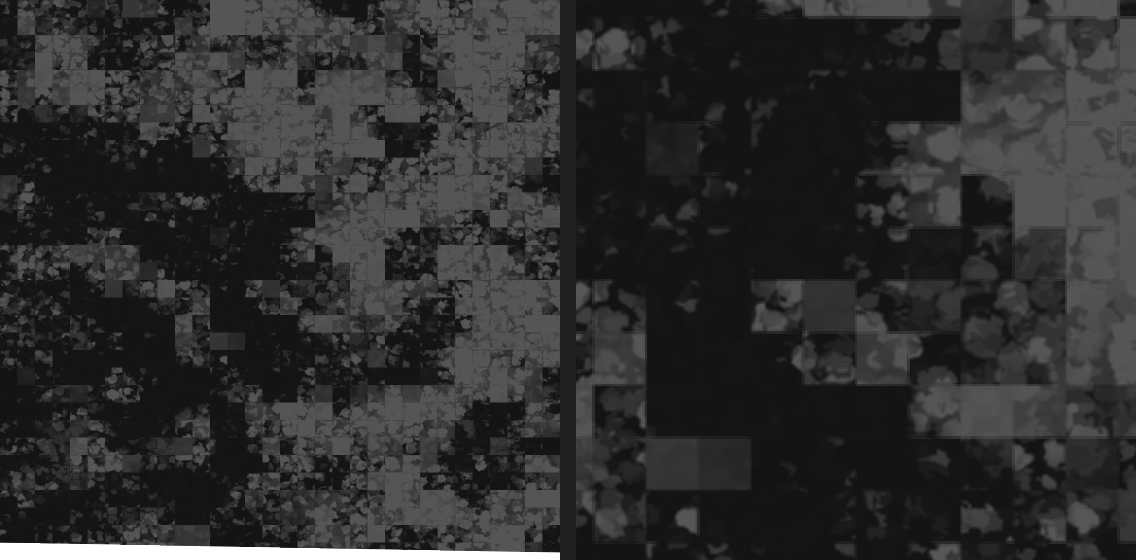
Left: the whole. Right: its middle third, enlarged.
A three.js fragment shader for this texture:

```glsl
varying vec2 vUv;

float hash(vec2 p) {
  vec3 q = fract(p.xyx * vec3(0.1031, 0.1030, 0.0973));
  q += dot(q, q.yzx + 33.33);
  return fract((q.x + q.y) * q.z);
}

// Cellular noise: x blends the tones of nearby cells, y rises to 0.5 at borders
vec2 cells(vec2 p, float sharpness) {
  vec2 base = floor(p);
  float toneSum = 0.0;
  float weightSum = 0.00001;
  float strongest = 0.0;
  for (int y = -1; y <= 1; y++) {
    for (int x = -1; x <= 1; x++) {
      vec2 id = base + vec2(float(x), float(y));
      vec2 seed = id + 0.1 + 0.8 * vec2(hash(id + 17.0), hash(id + 59.0));
      vec2 d = p - seed;
      float weight = exp(-sharpness * dot(d, d));
      toneSum += weight * hash(id + 101.0);
      weightSum += weight;
      strongest = max(strongest, weight);
    }
  }
  return vec2(toneSum, weightSum - strongest) / weightSum;
}

// Broad light and dark regions, broken up by patches of a few blocks
float regions(vec2 p) {
  vec2 toLight = p - vec2(0.72, 0.75);
  vec2 toDark = p - vec2(0.22, 0.5);
  float tone = 0.2 * (p.x - 0.5) + 0.1 * (p.y - 0.5);
  tone += 0.26 * exp(-18.0 * dot(toLight, toLight));
  tone -= 0.2 * exp(-14.0 * dot(toDark, toDark));
  tone += 0.42 * (cells(p * vec2(5.0, 7.0) + 3.0, 6.0).x - 0.5);
  tone += 0.9 * (cells(p * vec2(13.0, 18.0) + 41.0, 8.0).x - 0.5);
  return tone;
}

float mottledGray(vec2 uv) {
  // Square blocks, a few of them merged into double size
  float blockCount = hash(floor(uv * 16.0) + 7.0) < 0.12 ? 16.0 : 32.0;
  vec2 block = floor(uv * blockCount);
  vec2 centre = (block + 0.5) / blockCount;
  float roughness = smoothstep(-0.1, 0.6, hash(block + 71.0));
  if (blockCount < 20.0) roughness *= 0.6;

  // Rounded grains, shifted per block so they are cut at its sides
  vec2 shift = floor(40.0 * vec2(hash(block + 5.0), hash(block + 13.0)));
  vec2 fine = uv * 150.0 + shift;
  vec2 ragged = uv + 0.006 * (vec2(cells(fine, 14.0).x, cells(fine + 83.0, 14.0).x) - 0.5);
  vec2 grain = cells(ragged * vec2(46.0, 58.0) + shift, 45.0);
  float speck = cells(ragged * vec2(92.0, 110.0) + shift, 30.0).x - 0.5;

  float tone = regions(mix(centre, uv, 0.5 * roughness));
  tone += 0.24 * (hash(block + 23.0) - 0.5);
  tone += roughness * (0.64 * (grain.x - 0.5) + 0.4 * speck);

  // Levels gather at the dark, middle and light grays
  float level = clamp(0.5 + 1.85 * tone, 0.0, 1.0);
  level -= 0.045 * sin(12.566 * level);

  // Broken dark seams between grains and along block sides
  vec2 side = 0.5 - abs(fract(uv * blockCount) - 0.5);
  float blockSeam = 1.0 - smoothstep(0.02, 0.07, min(side.x, side.y));
  float grainSeam = smoothstep(0.15, 0.45, grain.y);
  float seam = max(grainSeam, blockSeam) * smoothstep(0.0, 0.2, speck) * roughness;
  return mix(0.08, 0.335, level * (1.0 - 0.4 * seam)) + 0.01 * roughness * speck;
}

void main() {
  // Four samples soften the block and grain borders
  float gray = 0.0;
  for (int i = 0; i < 4; i++) {
    vec2 corner = vec2(mod(float(i), 2.0), floor(float(i) / 2.0)) - 0.5;
    gray += 0.25 * mottledGray(vUv + 0.0012 * corner);
  }

  // White sliver under a slightly stepped, sloping lower edge
  float stepped = mix(vUv.x, floor(vUv.x * 14.0) / 14.0, 0.4);
  float edge = mix(0.031, 0.013, stepped);
  gray = mix(1.0, gray, smoothstep(edge - 0.0008, edge + 0.0008, vUv.y));

  gl_FragColor = vec4(vec3(gray), 1.0);
}
```
